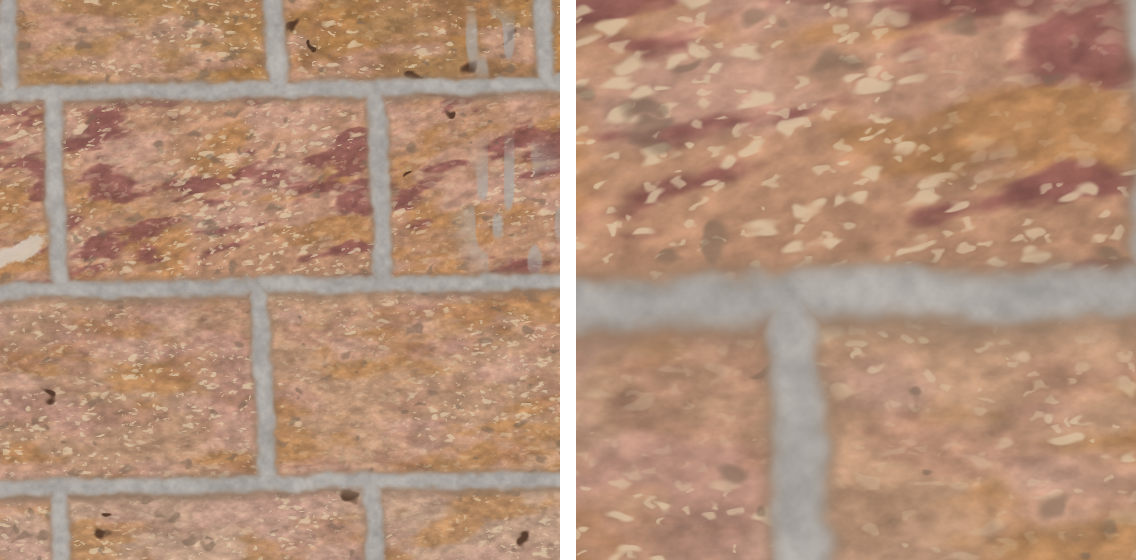
Left, the full canvas; right, a detail of the centre.
Write a WebGL 2 fragment shader that draws this texture.

```glsl
#version 300 es
precision highp float;
// Weathered, flecked clay bricks in staggered courses with soft grey mortar.
uniform vec2 u_resolution;
out vec4 fragColor;

#define COURSE_HEIGHT 0.352
#define FIRST_BED 0.129
#define BED_TILT 0.016
#define JOINT_LEAN 0.045
#define BED_HALF 0.0145
#define JOINT_HALF 0.0165
#define EDGE_SOFT 0.0045
#define EDGE_WOBBLE 0.014
#define FLECK_AMOUNT 0.75

const vec3 MORTAR = vec3(0.675, 0.655, 0.635);
const vec3 SAND   = vec3(0.60, 0.50, 0.42);
const vec3 CREAM  = vec3(0.87, 0.78, 0.65);
const vec3 OCHRE  = vec3(0.68, 0.48, 0.28);
const vec3 PLUM   = vec3(0.54, 0.34, 0.32);
const vec3 PINK   = vec3(0.77, 0.61, 0.55);
const vec3 PIT    = vec3(0.27, 0.18, 0.13);

// Per course, from the bottom: clay colour, joint start and spacing, redness.
const vec3 CLAY[4] = vec3[4](vec3(0.73, 0.60, 0.51), vec3(0.72, 0.57, 0.46),
                             vec3(0.71, 0.54, 0.43), vec3(0.67, 0.51, 0.35));
const vec4 JOINT_START = vec4(0.114, 0.470, 0.100, 0.010);
const vec4 JOINT_STEP  = vec4(0.558, 0.566, 0.578, 0.479);
const vec4 REDNESS     = vec4(0.12, 0.18, 0.85, 0.15);

float hash(vec2 p) {
    vec3 q = fract(vec3(p.xyx) * 0.1031);
    q += dot(q, q.yzx + 33.33);
    return fract((q.x + q.y) * q.z);
}

float noise(vec2 p) {
    vec2 i = floor(p), f = fract(p);
    f = f * f * (3.0 - 2.0 * f);
    return mix(mix(hash(i), hash(i + vec2(1, 0)), f.x),
               mix(hash(i + vec2(0, 1)), hash(i + vec2(1, 1)), f.x), f.y);
}

float fbm(vec2 p) {
    float sum = 0.0, amp = 0.53;
    for (int i = 0; i < 4; i++) {
        sum += amp * noise(p);
        p = p * 2.03 + 17.1;
        amp *= 0.5;
    }
    return sum;
}

// Soft scattered blobs: one random ellipse per grid cell.
float flecks(vec2 p, float density, float seed) {
    p += 0.6 * (vec2(noise(p * 2.3 + seed), noise(p * 2.3 + seed + 40.0)) - 0.5);
    float mask = 0.0;
    for (int j = -1; j <= 1; j++)
    for (int i = -1; i <= 1; i++) {
        vec2 cell = floor(p) + vec2(i, j);
        float present = step(hash(cell + seed), density);
        vec2 d = p - cell - vec2(hash(cell + seed + 11.0), hash(cell + seed + 23.0));
        float radius = mix(0.18, 0.5, hash(cell + seed + 37.0));
        mask = max(mask, present * smoothstep(radius, radius * 0.4, length(d)));
    }
    return mask;
}

vec3 brickColour(vec2 uv, vec2 id, int course) {
    float red = REDNESS[course];
    vec2 p = uv + 5.0 * vec2(hash(id + 3.0), hash(id + 9.0)) + 2.0;
    p.y -= 0.2 * red * p.x;
    vec3 c = CLAY[course] * (0.96 + 0.08 * hash(id + 51.0));
    // Layered clay tones
    c = mix(c, OCHRE, 0.55 * smoothstep(0.48, 0.66, fbm(p * vec2(9, 22) + 4.0)));
    c = mix(c, PINK, 0.6 * smoothstep(0.48, 0.66, fbm(p * vec2(8, 18) + 31.0)));
    c = mix(c, PLUM, red * smoothstep(0.50, 0.64, fbm(p * vec2(11, 30) + 57.0)));
    c *= 1.0 + 0.36 * (fbm(p * vec2(38, 75)) - 0.5);
    c *= 1.0 + 0.24 * (fbm(p * vec2(100, 130)) - 0.5);
    // Pale grit in clusters, then dark pits
    float cluster = 0.35 + 0.65 * smoothstep(0.35, 0.65, noise(p * vec2(8, 13) + 71.0));
    float grit = max(flecks(p * vec2(36, 72), 0.28 + 0.2 * red, 5.0),
                     0.8 * flecks(p * vec2(75, 115), 0.3, 19.0));
    c = mix(c, CREAM, FLECK_AMOUNT * cluster * grit);
    c = mix(c, SAND * 0.8, 0.55 * flecks(p * vec2(30, 42), 0.12, 83.0));
    c = mix(c, PIT, 0.85 * flecks(p * vec2(23, 29), 0.025, 64.0));
    return c;
}

// Dried mortar drips and a chalky scrape on the faces.
vec3 addSmears(vec3 c, vec2 uv) {
    float drip = smoothstep(0.56, 0.70, noise(uv * vec2(44, 15) + 8.0));
    float near = smoothstep(0.17, 0.06, length((uv - vec2(0.92, 0.62)) * vec2(1.2, 1.0)));
    near = max(near, smoothstep(0.09, 0.03, length(uv - vec2(0.87, 0.92))));
    c = mix(c, MORTAR, 0.75 * drip * near);
    vec2 s = uv - vec2(0.025, 0.545);
    s.y -= 0.45 * s.x;
    float scrape = length(s * vec2(18, 48)) + 1.2 * (fbm(uv * 45.0) - 0.5);
    return mix(c, vec3(0.84, 0.80, 0.75), 0.8 * smoothstep(1.0, 0.6, scrape));
}

void main() {
    vec2 uv = gl_FragCoord.xy / u_resolution.y;
    vec2 warp = vec2(fbm(uv * 17.0 + 3.0), fbm(uv * 17.0 + 29.0)) - 0.5;
    vec2 q = uv + EDGE_WOBBLE * warp;

    // Course and brick coordinates
    float v = (q.y - FIRST_BED - BED_TILT * q.x) / COURSE_HEIGHT + 1.0;
    int course = clamp(int(floor(v)), 0, 3);
    float fy = fract(v);
    float x = q.x + JOINT_LEAN * (fy - 0.5) * COURSE_HEIGHT;
    float u = (x - JOINT_START[course]) / JOINT_STEP[course];
    float fx = fract(u);
    vec2 id = vec2(floor(u) + 4.0, float(course));

    // Distance into the brick face; negative inside mortar
    float dx = min(fx, 1.0 - fx) * JOINT_STEP[course] - JOINT_HALF;
    float dy = min(fy, 1.0 - fy) * COURSE_HEIGHT - BED_HALF;
    float d = min(dx, dy) + 0.005 * (noise(uv * 75.0) - 0.5);
    float face = smoothstep(-EDGE_SOFT, EDGE_SOFT, d);

    vec3 brick = addSmears(brickColour(uv, id, course), uv);
    // Shaded, sandy rim, strongest just below each bed
    float below = (1.0 - fy) * COURSE_HEIGHT - BED_HALF;
    float rim = smoothstep(0.022, 0.0, below) * (0.45 + 0.5 * noise(uv * vec2(12, 20)));
    rim = max(rim, 0.5 * smoothstep(0.012, 0.0, d));
    brick = mix(brick, SAND * 0.93, rim);

    float grain = 0.20 * (fbm(uv * 85.0) - 0.5) + 0.14 * (fbm(uv * 22.0) - 0.5);
    vec3 mortar = MORTAR * (1.0 + grain);
    mortar = mix(mortar, SAND, 0.35 * smoothstep(-0.010, 0.0, d));
    fragColor = vec4(mix(mortar, brick, face), 1.0);
}
```
